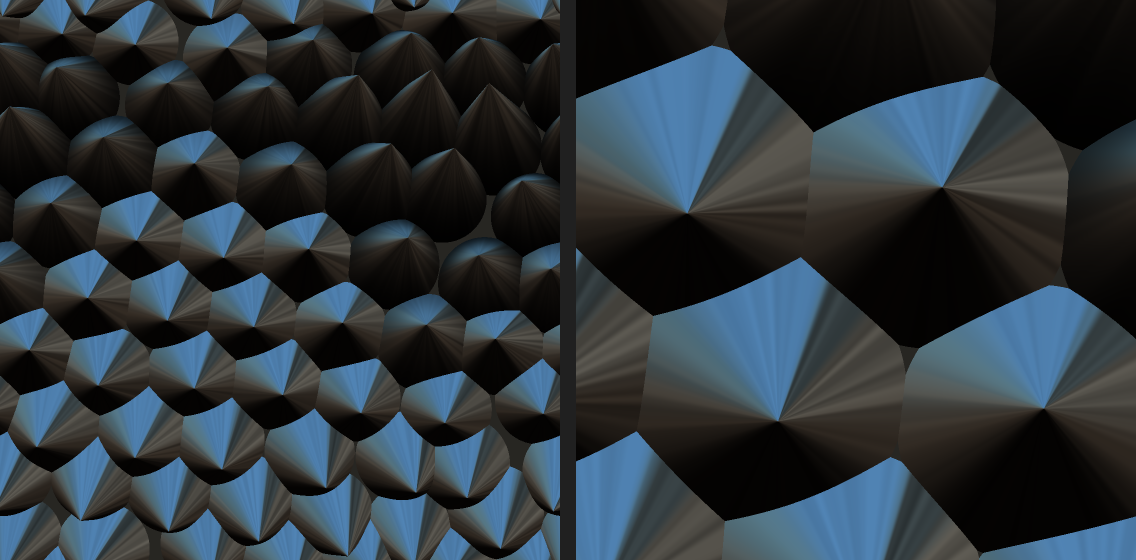
Left, the full canvas; right, a detail of the centre.
Write a WebGL 1 fragment shader that draws this pattern.

```glsl
precision highp float;
uniform vec2 u_resolution;

#define CONES 60.0
#define RADIUS 0.083
#define LEAN 0.059
#define JITTER 0.055
#define STREAKS 90.0
#define SOOT vec3(0.016, 0.011, 0.007)
#define EARTH vec3(0.175, 0.148, 0.122)
#define STONE vec3(0.305, 0.295, 0.27)
#define SLATE vec3(0.20, 0.235, 0.245)
#define HAZE vec3(0.31, 0.43, 0.48)
#define SKY vec3(0.30, 0.49, 0.67)
#define TAU 6.2831853

float hash(vec2 p) {
    return fract(sin(dot(p, vec2(127.1, 311.7))) * 43758.5453);
}

float streakNoise(float x, float seed) {
    float i = floor(x);
    float f = fract(x);
    return mix(hash(vec2(i, seed)), hash(vec2(i + 1.0, seed)), f * f * (3.0 - 2.0 * f));
}

// Rises from a to b, falls from c to d
float band(float x, float a, float b, float c, float d) {
    return smoothstep(a, b, x) * (1.0 - smoothstep(c, d, x));
}

// Periodic offset from the base of a cone to its tip
vec2 leanField(vec2 c) {
    float t = TAU * (c.y - 0.945);
    float rise = -sin(t) - 0.42 * sin(2.0 * t);
    float ridge = 0.5 - 0.5 * cos(TAU * (c.y - 0.12));
    rise += 0.8 * ridge * (cos(TAU * (c.x - 0.83)) + 0.2);
    float side = sin(TAU * (c.x - 0.35)) * min(abs(rise), 1.0);
    return LEAN * vec2(0.6 * side, rise);
}

// Height where the view ray meets a leaning cone, negative if it misses
float coneHeight(vec2 d, vec2 lean, float radius) {
    float r2 = radius * radius;
    float a = dot(lean, lean) - r2;
    float b = dot(d, lean) - r2;
    float c = dot(d, d) - r2;
    float disc = b * b - a * c;
    if (disc < 0.0) return -1.0;
    float s = sqrt(disc);
    float z = b > 0.0 ? (b + s) / a : c / (b - s);
    return z <= 1.0 ? z : -1.0;
}

// Colour by facing direction: soot below, earth and stone aside, sky above
vec3 shadeCone(vec2 facing, float z, float leanUp, float seed) {
    float turn = fract(atan(facing.y, facing.x) / TAU + 0.25);
    float fine = streakNoise(turn * STREAKS, seed);
    float broad = streakNoise(turn * STREAKS * 0.25, seed + 7.0);
    float e = turn + 0.02 * (broad - 0.5) + 0.012 * (fine - 0.5);
    float up = smoothstep(0.01, 0.06, leanUp);

    vec3 col = mix(SOOT, EARTH, band(e, 0.08, 0.19, 0.77, 0.89));
    col = mix(col, STONE, band(e, 0.19, 0.29, 0.70, 0.79) * (1.0 - 0.5 * up));
    col = mix(col, EARTH, 0.75 * up * z * (1.0 - band(turn, 0.1, 0.2, 0.8, 0.9)));
    col = mix(col, SLATE, band(e, 0.34, 0.37, 0.50, 0.52));
    col *= 0.72 + 0.36 * fine + 0.2 * broad;

    vec3 sky = mix(SKY, HAZE * vec3(0.75, 0.85, 0.95), up) * (0.94 + 0.12 * fine);
    col = mix(col, HAZE * (0.9 + 0.2 * broad), band(e, 0.41, 0.425, 0.64, 0.74));
    col = mix(col, sky, band(e, 0.41, 0.435, 0.55, 0.66));
    return col * mix(1.0, smoothstep(-0.1, 0.8, z), 0.85 * up);
}

vec3 conesAt(vec2 p) {
    // Slanted lattice whose steps close on the unit square
    vec2 q = p - vec2(0.4, 0.56);
    vec2 home = floor(vec2(7.0 * q.x + 3.0 * q.y, -q.x - 9.0 * q.y) + 0.5);
    float top = 0.0;
    float topSeed = 0.0;
    vec2 topFacing = vec2(0.0);
    vec2 topLean = vec2(0.0);
    for (int j = -2; j <= 2; j++) {
        for (int i = -2; i <= 2; i++) {
            vec2 cell = home + vec2(float(i), float(j));
            vec2 site = vec2(9.0 * cell.x + 3.0 * cell.y, -cell.x - 7.0 * cell.y);
            vec2 id = floor(mod(site + 0.5, CONES));
            vec3 rnd = vec3(hash(id), hash(id + 131.0), hash(id + 267.0)) - 0.5;
            // Calm and slightly spread around the middle
            vec2 c = site / CONES + vec2(0.4, 0.56);
            float wild = 0.5 - 0.25 * cos(TAU * (c.x - 0.4)) - 0.25 * cos(TAU * (c.y - 0.54));
            c.y += 0.015 * sin(TAU * (c.y - 0.56));
            c += rnd.xy * JITTER * (0.08 + wild);
            vec2 lean = leanField(c) + rnd.yz * 0.035 * (0.1 + wild);
            float radius = RADIUS * (1.0 + 0.3 * rnd.z * wild);

            float z = coneHeight(p - c, lean, radius);
            if (z > top) {
                top = z;
                topFacing = p - c - z * lean;
                topLean = lean;
                topSeed = id.x + id.y * 3.0;
            }
        }
    }
    vec3 ground = STONE * 0.5;
    return top > 0.0 ? shadeCone(topFacing, top, topLean.y, topSeed) : ground;
}

void main() {
    // Four samples per pixel smooth the outlines
    vec3 sum = vec3(0.0);
    for (int k = 0; k < 4; k++) {
        vec2 corner = vec2(mod(float(k), 2.0), floor(float(k) * 0.5)) - 0.5;
        sum += conesAt((gl_FragCoord.xy + 0.5 * corner) / u_resolution);
    }
    gl_FragColor = vec4(sum * 0.25, 1.0);
}
```
